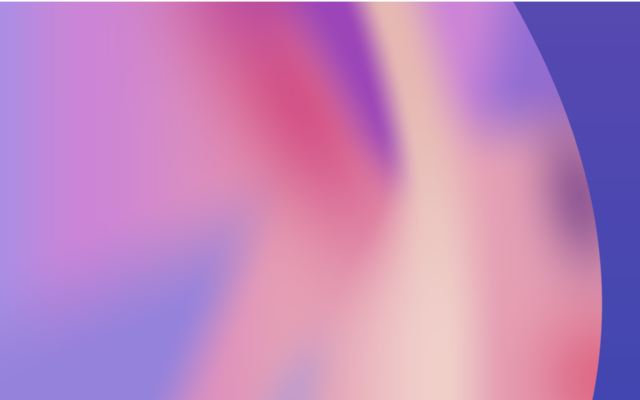
Reproduce this background procedurally as a Shadertoy shader.

```glsl
// A soft folded petal of lilac, rose and cream in front of an indigo backdrop.
// Broad colour ramps form the two sides of a curved cream fold; tilted Gaussian
// glows add the deeper tints, and a cubic curve cuts the outer rim.

const vec3 PERIWINKLE = vec3(0.58, 0.51, 0.86);
const vec3 LILAC      = vec3(0.66, 0.56, 0.90);
const vec3 ORCHID     = vec3(0.80, 0.52, 0.84);
const vec3 PINK       = vec3(0.87, 0.57, 0.74);
const vec3 BLUSH      = vec3(0.90, 0.63, 0.71);
const vec3 CRIMSON    = vec3(0.83, 0.33, 0.53);
const vec3 MAGENTA    = vec3(0.70, 0.25, 0.62);
const vec3 VIOLET     = vec3(0.61, 0.27, 0.72);
const vec3 MAUVE      = vec3(0.58, 0.36, 0.59);
const vec3 CORAL      = vec3(0.87, 0.42, 0.53);

// Gaussian ellipse; radii.x runs along the given angle
float glow(vec2 p, vec2 centre, vec2 radii, float angle) {
    vec2 axis = vec2(cos(angle), sin(angle));
    vec2 d = p - centre;
    vec2 q = vec2(dot(d, axis), dot(d, vec2(-axis.y, axis.x))) / radii;
    return exp(-dot(q, q));
}

// Falls from one to zero between lo and hi
float fall(float lo, float hi, float x) {
    return 1.0 - smoothstep(lo, hi, x);
}

// Centre line of the cream fold
float foldCentre(float y) {
    return 1.09 - 0.14 * pow(max(y, 0.0), 2.5);
}

// Outer rim of the petal
float rimCurve(float y) {
    return 1.481 + y * (0.202 + y * (-0.431 + 0.029 * y));
}

// Lilac to rose side, with the crimson hollow and violet crease
vec3 leftSide(vec2 p) {
    vec3 col = mix(LILAC, ORCHID, smoothstep(-0.05, 0.22, p.x));
    col = mix(col, PINK, smoothstep(0.2, 0.6, p.x));
    col = mix(col, BLUSH, smoothstep(0.5, 0.75, p.x));

    // Cool wedge in the lower corner
    float wedge = fall(-0.20, 0.16, p.y - 0.20 - 0.42 * p.x);
    wedge *= fall(-0.10, 0.09, p.x - 0.45 - 0.42 * p.y);
    col = mix(col, PERIWINKLE, wedge);
    col = mix(col, vec3(0.72, 0.61, 0.82), 0.75 * glow(p, vec2(0.73, 0.0), vec2(0.15, 0.07), 1.1));

    // Warm hollow
    col = mix(col, CRIMSON, glow(p, vec2(0.74, 0.75), vec2(0.38, 0.17), -1.07));
    col = mix(col, MAGENTA, 0.8 * glow(p, vec2(0.67, 1.05), vec2(0.20, 0.17), 0.0));

    // Crease that narrows downward along the fold
    float crease = smoothstep(-0.08, 0.08, p.x - 0.73 - 0.52 * (1.0 - p.y));
    return mix(col, VIOLET, crease * smoothstep(0.42, 0.68, p.y));
}

// Blush side, violet above and coral below
vec3 rightSide(vec2 p) {
    float cool = smoothstep(1.12, 1.32, p.x + 0.2 * (0.79 - p.y));
    vec3 upper = mix(ORCHID, vec3(0.58, 0.43, 0.83), cool);
    vec3 col = mix(BLUSH, upper, smoothstep(0.56, 0.80, p.y));
    col = mix(col, MAUVE, glow(p, vec2(1.45, 0.51), vec2(0.19, 0.10), 1.75));
    return mix(col, CORAL, glow(p, vec2(1.50, 0.05), vec2(0.16, 0.18), 0.0));
}

// Both sides joined by the cream fold
vec3 petal(vec2 p) {
    float centre = foldCentre(p.y);
    vec3 cream = mix(vec3(0.94, 0.81, 0.79), vec3(0.90, 0.72, 0.70), smoothstep(0.1, 0.9, p.y));
    vec3 right = mix(cream, rightSide(p), smoothstep(0.02, 0.18, p.x - centre));
    float spread = mix(0.34, 0.10, smoothstep(0.1, 0.6, p.y));
    return mix(leftSide(p), right, smoothstep(centre - spread, centre, p.x));
}

void mainImage(out vec4 fragColor, in vec2 fragCoord) {
    vec2 p = fragCoord / iResolution.xy * vec2(1.6, 1.0);
    float soft = 1.0 / iResolution.y;

    vec3 backdrop = mix(vec3(0.26, 0.275, 0.69), vec3(0.34, 0.285, 0.69), p.y);
    float inside = fall(-soft, soft, p.x - rimCurve(p.y));
    vec3 col = mix(backdrop, petal(p), inside);

    // Thin pale strip along the top
    col = mix(col, vec3(1.0), smoothstep(0.996 - soft, 0.996 + soft, p.y));
    fragColor = vec4(col, 1.0);
}
```
